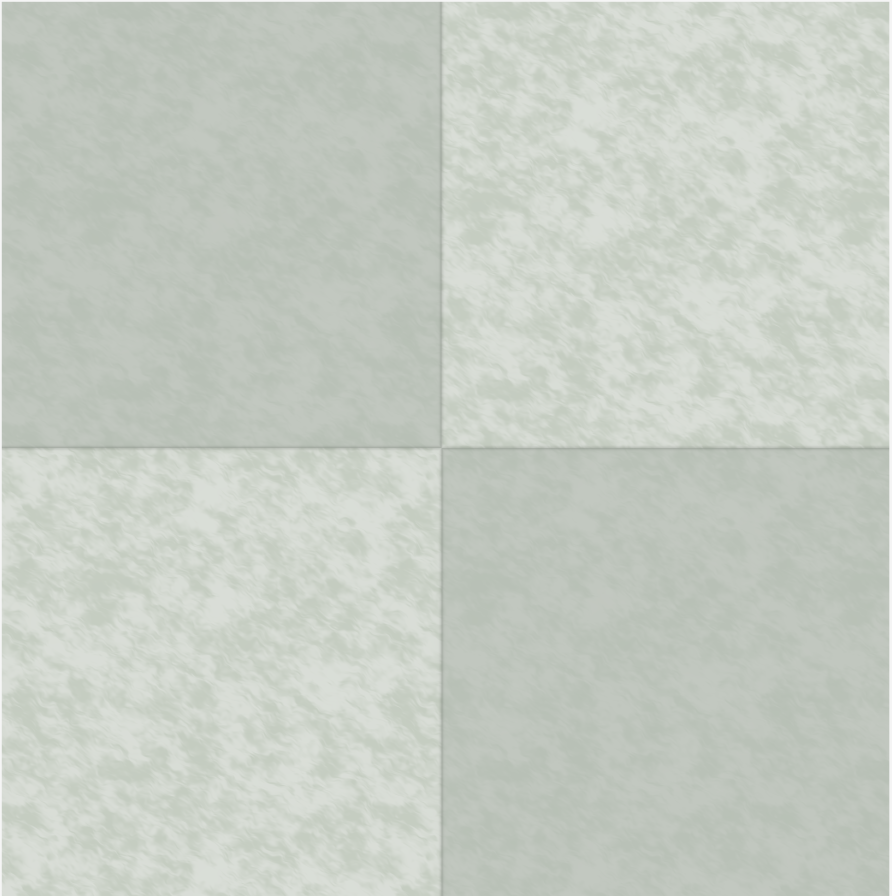
Reproduce this texture procedurally as a WebGL 1 fragment shader.

```glsl
precision highp float;
// Two by two checker of pale green-grey tiles under a finely repeating mottle, with thin soft seams.
uniform vec2 u_resolution;

float hash(vec2 p) {
  return fract(sin(dot(p, vec2(12.99, 78.23))) * 4375.85);
}

// Value noise that wraps after a whole number of cells
float wrappedNoise(vec2 p, float period, float seed) {
  vec2 cell = floor(p), f = fract(p);
  f = f * f * (3.0 - 2.0 * f);
  vec2 low = mod(cell, period) + seed, high = mod(cell + 1.0, period) + seed;
  return mix(mix(hash(low), hash(vec2(high.x, low.y)), f.x),
             mix(hash(vec2(low.x, high.y)), hash(high), f.x), f.y);
}

// Wrapping fractal noise with the given cells per repeat
float fbm(vec2 p, float cells, float seed) {
  float sum = 0.0, weight = 0.5;
  for (int i = 0; i < 3; i++) {
    sum += weight * wrappedNoise(p * cells + 0.37 * float(i), cells, seed);
    cells *= 2.0;
    seed += 19.7;
    weight *= 0.78;
  }
  return sum / 1.194;
}

void main() {
  vec2 uv = gl_FragCoord.xy / u_resolution;
  vec2 fromSeam = uv - vec2(0.495, 0.5);

  // Checker: light tiles at upper right and lower left
  vec2 side = clamp(fromSeam * u_resolution + 0.5, 0.0, 1.0);
  float light = mix(1.0 - side.x, side.x, side.y);

  // The mottle repeats on its own grid and runs on across the tiles
  vec2 p = uv / 0.425;
  float clouds = fbm(p, 15.0, 3.0);
  float haze = fbm(p, 6.0, 57.0) - 0.5;

  // Whole-number shear gives falling diagonal streaks that still wrap
  vec2 warped = p + 0.03 * (vec2(fbm(p, 16.0, 21.0), fbm(p, 16.0, 83.0)) - 0.5);
  vec2 sheared = vec2(warped.x - warped.y, 2.0 * warped.x + 3.0 * warped.y);
  float veins = fbm(sheared, 14.0, 131.0);
  float pale = smoothstep(0.3, 0.66, 0.45 * clouds + 0.55 * veins + 0.2 * haze);

  vec3 lightTile = mix(vec3(0.772, 0.803, 0.757), vec3(0.850, 0.867, 0.841), pale);
  vec3 darkTile = mix(vec3(0.724, 0.756, 0.716), vec3(0.758, 0.781, 0.750), pale);
  vec3 color = mix(darkTile, lightTile, light) + 0.01 * haze;

  // Soft dark seam with a faint shoulder
  vec2 groove = exp(-fromSeam * fromSeam / 0.0000045);
  vec2 shoulder = exp(-abs(fromSeam) / 0.004);
  color -= 0.08 * max(groove.x, groove.y) + 0.018 * max(shoulder.x, shoulder.y);

  // Near-white rim on the left, top and right
  vec3 rim = vec3(uv.x - 0.002, 1.0 - uv.y - 0.002, 1.0 - uv.x - 0.003);
  vec3 inside = clamp(rim * u_resolution.xyx + 0.5, 0.0, 1.0);
  color = mix(vec3(0.96), color, inside.x * inside.y * inside.z);

  gl_FragColor = vec4(color, 1.0);
}
```
